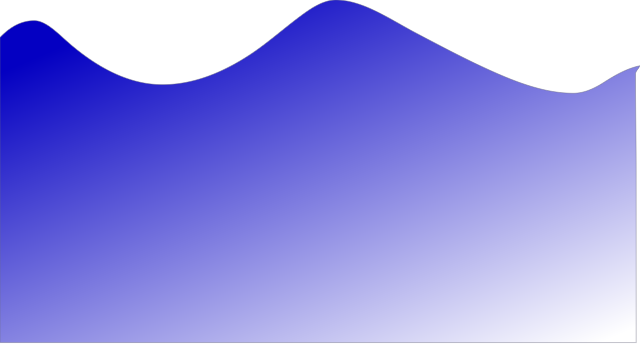
Reproduce this background procedurally as a Shadertoy shader.

```glsl
// Rolling blue wave silhouette fading diagonally to white, with a hairline rim.

// Smooth crest height through knots of (x, height, slope).
float crestHeight(float x) {
    const int COUNT = 12;
    vec3 knots[COUNT] = vec3[COUNT](
        vec3(0.0, 0.891, 1.95),    vec3(0.0534, 0.940, 0.0),
        vec3(0.1107, 0.870, -1.58), vec3(0.2539, 0.754, 0.0),
        vec3(0.3906, 0.841, 1.22), vec3(0.4753, 0.961, 1.34),
        vec3(0.5247, 1.0, 0.0),    vec3(0.651, 0.903, -0.98),
        vec3(0.781, 0.783, -0.80), vec3(0.896, 0.729, 0.0),
        vec3(0.944, 0.761, 1.2),   vec3(1.0, 0.809, 0.37));
    x = clamp(x, 0.0, 1.0);
    float height = knots[0].y;
    for (int i = 0; i < COUNT - 1; i++) {
        vec3 a = knots[i], b = knots[i + 1];
        if (x >= a.x) {
            // Cubic Hermite span
            float span = b.x - a.x;
            float t = clamp((x - a.x) / span, 0.0, 1.0);
            float s = 1.0 - t;
            height = mix(a.y, b.y, t * t * (3.0 - 2.0 * t))
                   + span * t * s * (a.z * s - b.z * t);
        }
    }
    return height;
}

void mainImage(out vec4 fragColor, in vec2 fragCoord) {
    vec2 uv = fragCoord / iResolution.xy;
    float aspect = iResolution.x / iResolution.y;
    float pixel = 1.0 / iResolution.y;

    // Signed distances to the sides, positive inside
    float slope = (crestHeight(uv.x + 0.001) - crestHeight(uv.x - 0.001)) / 0.002;
    float top = (crestHeight(uv.x) - uv.y) / length(vec2(1.0, slope / aspect));
    float rightEdge = 0.994 - 0.001 * smoothstep(0.5, 0.78, uv.y)
                    + 0.007 * smoothstep(0.785, 0.812, uv.y);
    float right = (rightEdge - uv.x) * aspect;
    float bottom = uv.y - 0.004;
    float left = uv.x * aspect;
    float inside = min(min(top, bottom), min(left, right));

    // Diagonal fade
    float fade = clamp(0.520 * uv.x - 0.652 * uv.y + 0.514, 0.0, 1.0);
    vec3 deepBlue = vec3(0.015, 0.0, 0.76);
    vec3 fill = mix(deepBlue, vec3(1.0), fade);

    // Fill and thin grey rim
    vec3 color = mix(vec3(1.0), fill, clamp(inside / pixel + 0.5, 0.0, 1.0));
    float rim = clamp((0.0012 - abs(inside)) / pixel + 0.5, 0.0, 1.0);
    color = mix(color, vec3(0.42, 0.42, 0.5), 0.5 * rim);

    fragColor = vec4(color, 1.0);
}
```
